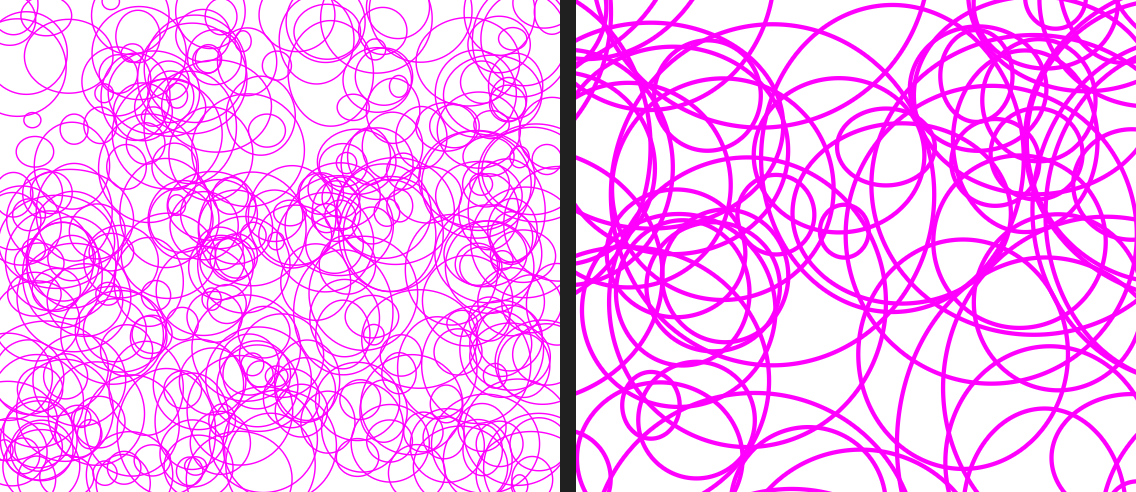
Left: the whole. Right: its middle third, enlarged.
Write a Shadertoy shader that draws this pattern.

```glsl
// Tangle of thin magenta rings scattered at random over white.
// Each ring is a nearly round ellipse outline with hashed centre, size and
// aspect; the stroke coverages are blended over each other in one loop.

const vec3  PAPER      = vec3(1.0, 1.0, 1.0);
const vec3  INK        = vec3(1.0, 0.0, 1.0);
const int   RING_COUNT = 310;
const float RADIUS_MIN = 0.016;   // lengths are fractions of canvas height
const float RADIUS_MAX = 0.115;
const float STROKE     = 0.0029;  // full line width
const float SQUASH     = 0.14;    // strongest departure from a circle
const uint  SEED       = 17u;

// Three independent random values in 0..1 from integer keys
vec3 hash3(uvec3 v) {
    v = v * 1664525u + 1013904223u;
    v.x += v.y * v.z;
    v.y += v.z * v.x;
    v.z += v.x * v.y;
    v ^= v >> 16u;
    v.x += v.y * v.z;
    v.y += v.z * v.x;
    v.z += v.x * v.y;
    return vec3(v >> 8u) / 16777216.0;
}

// First-order signed distance to an axis-aligned ellipse
float ellipseDistance(vec2 p, vec2 radii) {
    float level = length(p / radii);
    float slope = length(p / (radii * radii));
    return level * (level - 1.0) / max(slope, 1e-4);
}

// Share of a pixel covered by a stroke whose centre line is at distance d
float strokeCoverage(float d, float pixel) {
    float coverage = (0.5 * (STROKE + pixel) - abs(d)) / pixel;
    return clamp(coverage, 0.0, min(1.0, STROKE / pixel));
}

void mainImage(out vec4 fragColor, in vec2 fragCoord) {
    float pixel = 1.0 / iResolution.y;
    vec2 canvas = vec2(iResolution.x * pixel, 1.0);
    vec2 p = fragCoord * pixel;

    // Paper left uncovered after all strokes
    float bare = 1.0;
    for (int i = 0; i < RING_COUNT; i++) {
        vec3 place = hash3(uvec3(uint(i), SEED, 1u));
        vec3 shape = hash3(uvec3(uint(i), SEED, 2u));

        vec2 centre = place.xy * canvas;
        float radius = mix(RADIUS_MIN, RADIUS_MAX, place.z);

        // Squaring the signed value keeps most rings close to round
        float lean = 2.0 * shape.x - 1.0;
        float stretch = 1.0 + SQUASH * lean * abs(lean);
        vec2 radii = radius * vec2(stretch, 1.0 / stretch);

        float d = ellipseDistance(p - centre, radii);
        bare *= 1.0 - strokeCoverage(d, pixel);
    }

    fragColor = vec4(mix(INK, PAPER, bare), 1.0);
}
```
